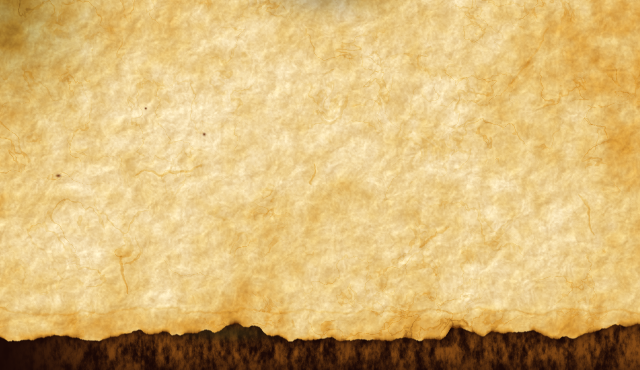
A Shadertoy shader for this texture:

```glsl
// Aged parchment with a torn lower edge lying over dark, grainy wood.
// Layered value noise gives stains, relief and creases; an "age" value
// is mapped through a cream-to-umber ramp. Units are canvas heights.

float hash(vec2 cell) {
    vec3 h = fract(cell.xyx * 0.1031);
    h += dot(h, h.yzx + 33.33);
    return fract((h.x + h.y) * h.z);
}

float noise(vec2 p) {
    vec2 i = floor(p), f = fract(p);
    f = f * f * (3.0 - 2.0 * f);
    return mix(mix(hash(i), hash(i + vec2(1, 0)), f.x),
               mix(hash(i + vec2(0, 1)), hash(i + vec2(1, 1)), f.x), f.y);
}

float fbm(vec2 p) {
    float sum = 0.0, amp = 0.5;
    for (int k = 0; k < 5; k++) {
        sum += amp * noise(p);
        p = mat2(1.6, 1.2, -1.2, 1.6) * p + 7.3;
        amp *= 0.5;
    }
    return sum;
}

float blob(vec2 p, vec2 center, vec2 radius) {
    vec2 d = (p - center) / radius;
    return exp(-dot(d, d));
}

// Bump with separate widths on its left and right flanks
float tooth(float x, float center, float left, float right) {
    float d = (x - center) / (x < center ? left : right);
    return exp(-d * d);
}

float crease(vec2 p, vec2 a, vec2 b) {
    vec2 ab = b - a;
    float t = clamp(dot(p - a, ab) / dot(ab, ab), 0.0, 1.0);
    float width = 0.004 * t * (1.0 - t);
    return 1.0 - smoothstep(width, width + 0.005, length(p - a - ab * t));
}

float tornEdge(float x) {
    float y = 0.083 + 0.012 * (smoothstep(0.25, 0.38, x) - smoothstep(0.74, 0.82, x));
    y += 0.010 * tooth(x, 0.16, 0.03, 0.03) + 0.010 * tooth(x, 0.38, 0.02, 0.01);
    y += 0.027 * tooth(x, 0.69, 0.14, 0.025) - 0.010 * tooth(x, 0.78, 0.03, 0.03);
    y += 0.025 * tooth(x, 1.225, 0.02, 0.08) + 0.026 * tooth(x, 1.44, 0.11, 0.03);
    y += 0.036 * smoothstep(1.55, 1.64, x);
    return y + 0.024 * (fbm(vec2(x * 36.0, 3.0)) - 0.48);
}

// Thin contour lines of warped noise, broken up by a patchy mask
float wrinkles(vec2 p, float scale) {
    vec2 q = p * scale + 1.5 * vec2(fbm(p * 9.0), fbm(p * 9.0 + 31.0));
    float line = 1.0 - smoothstep(0.0, 0.035, abs(fbm(q) - 0.48));
    return line * smoothstep(0.42, 0.66, fbm(p * 8.0 + scale));
}

vec3 ageRamp(float age) {
    vec3 c = mix(vec3(0.96, 0.875, 0.69), vec3(0.91, 0.77, 0.47), clamp(age * 2.0, 0.0, 1.0));
    c = mix(c, vec3(0.86, 0.62, 0.23), clamp(age * 2.0 - 1.0, 0.0, 1.0));
    return mix(c, vec3(0.42, 0.21, 0.04), clamp((age - 1.0) * 1.1, 0.0, 1.0));
}

vec3 parchment(vec2 p, float above) {
    // Broad stains
    float mottling = fbm(p * 9.0 + 2.0);
    float age = 0.27 + 0.55 * (mottling - 0.48) + 0.75 * (fbm(p * 26.0) - 0.48);
    float stains = 0.62 * blob(p, vec2(1.74, 0.86), vec2(0.24, 0.27))
        + 0.28 * blob(p, vec2(1.42, 0.83), vec2(0.08, 0.13))
        + 0.30 * blob(p, vec2(1.58, 0.59), vec2(0.26, 0.07))
        + 0.55 * blob(p, vec2(0.0, 1.0), vec2(0.32, 0.26))
        + 0.22 * blob(p, vec2(0.75, 1.03), vec2(0.75, 0.12))
        + 0.25 * blob(p, vec2(0.0, 0.45), vec2(0.06, 0.35))
        + 0.28 * blob(p, vec2(1.74, 0.22), vec2(0.09, 0.25))
        + 0.14 * blob(p, vec2(0.90, 0.35), vec2(0.35, 0.16))
        + 0.40 * blob(p, vec2(0.69, 0.18), vec2(0.09, 0.07));
    age += stains * (0.6 + 0.8 * mottling);
    age -= 0.16 * blob(p, vec2(0.62, 0.64), vec2(0.45, 0.20));
    age -= 0.12 * blob(p, vec2(0.20, 0.38), vec2(0.13, 0.16));
    age -= 0.10 * blob(p, vec2(1.40, 0.38), vec2(0.25, 0.16));

    // Fine wrinkles and larger folds
    age += 0.30 * wrinkles(p, 9.0) + 0.25 * wrinkles(p + 4.0, 15.0);
    vec2 w = p + 0.045 * (vec2(fbm(p * 18.0), fbm(p * 18.0 + 9.0)) - 0.48);
    float folds = crease(w, vec2(0.855, 0.56), vec2(0.835, 0.50))
        + crease(w, vec2(1.57, 0.47), vec2(1.61, 0.37))
        + crease(w, vec2(0.32, 0.30), vec2(0.34, 0.21))
        + crease(w, vec2(0.37, 0.53), vec2(0.55, 0.55))
        + 0.5 * crease(w, vec2(1.38, 0.78), vec2(1.48, 0.92))
        + crease(w, vec2(1.13, 0.33), vec2(1.20, 0.39));
    age += 0.38 * min(folds, 1.0);

    // Golden strip, faint fold line and scorched rim along the tear
    age += 0.50 * (1.0 - smoothstep(0.12, 0.18, p.y)) * (0.2 + mottling);
    age += 0.22 * blob(w, vec2(w.x, 0.16), vec2(1.0, 0.004));
    age += 1.1 * exp(-max(above, 0.0) / 0.007) * smoothstep(0.2, 0.7, noise(p * 38.0));
    vec3 color = ageRamp(max(age, 0.0));

    // Warm relief lit from the upper left, shades at the top, dark specks
    float relief = fbm(w * 32.0) - fbm(w * 32.0 + vec2(-0.18, 0.18));
    float fiber = noise(p * 190.0) - 0.5;
    color *= 1.0 + (0.42 * relief + 0.07 * fiber) * vec3(0.6, 1.0, 1.7);
    color *= 1.0 - 0.20 * blob(p, vec2(0.88, 1.01), vec2(0.15, 0.05));
    color *= 1.0 - vec3(0.24, 0.20, 0.22) * blob(p, vec2(0.0, 1.0), vec2(0.20, 0.22));
    float specks = blob(p, vec2(0.552, 0.637), vec2(0.004)) + blob(p, vec2(0.394, 0.707), vec2(0.003))
        + blob(p, vec2(0.158, 0.525), vec2(0.006, 0.004));
    return mix(color, vec3(0.40, 0.16, 0.04), 0.8 * specks);
}

vec3 wood(vec2 p, float above) {
    float grain = 0.65 * fbm(p * vec2(60.0, 22.0)) + 0.35 * fbm(p * vec2(130.0, 90.0));
    float light = smoothstep(-0.05, 0.40, p.x) * (0.6 + 0.4 * smoothstep(-0.01, 0.05, p.y));
    light *= 1.0 - 0.6 * exp(above / 0.012);
    vec3 color = mix(vec3(0.10, 0.03, 0.02), vec3(0.52, 0.29, 0.08), smoothstep(0.24, 0.74, grain) * light);
    return mix(color, vec3(0.20, 0.17, 0.07), 0.6 * blob(p, vec2(0.62, 0.10), vec2(0.12, 0.02)));
}

void mainImage(out vec4 fragColor, in vec2 fragCoord) {
    vec2 p = fragCoord / iResolution.y;
    float above = p.y - tornEdge(p.x);
    float pixel = 1.0 / iResolution.y;
    float paper = smoothstep(-pixel, pixel, above);
    vec3 color = mix(wood(p, min(above, 0.0)), parchment(p, above), paper);
    fragColor = vec4(clamp(color, 0.0, 1.0), 1.0);
}
```
